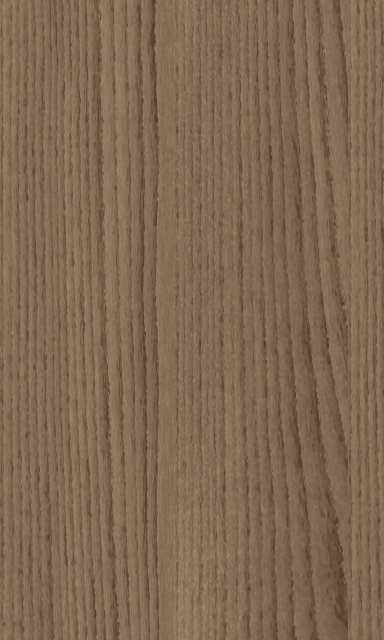
Write a WebGL 1 fragment shader that draws this texture.

```glsl
precision highp float;
// Brown ash veneer: three vertical planks with growth rings, pores and fine fibres.
uniform vec2 u_resolution;

const vec3 DARK_WOOD = vec3(0.345, 0.255, 0.180);
const vec3 LIGHT_WOOD = vec3(0.592, 0.490, 0.397);
const float PLANK_WIDTH = 0.453;
const float SEAM_SOFTNESS = 0.0015;
const float RING_DENSITY = 27.0;    // rings per plank width at its left edge
const float RING_WIDENING = 9.3;    // how quickly the rings spread to the right
const float RING_CONTRAST = 0.56;
const float FIBRE_CONTRAST = 0.34;
const float PORE_CONTRAST = 0.26;
const float SHADE_CONTRAST = 0.34;
const float BASE_TONE = 0.86;

float hash(vec2 p) {
  vec3 q = fract(vec3(p.xyx) * 0.1031);
  q += dot(q, q.yzx + 33.33);
  return fract((q.x + q.y) * q.z);
}

float noise(vec2 p) {
  vec2 i = floor(p), f = fract(p);
  f = f * f * (3.0 - 2.0 * f);
  return mix(mix(hash(i), hash(i + vec2(1.0, 0.0)), f.x),
             mix(hash(i + vec2(0.0, 1.0)), hash(i + vec2(1.0, 1.0)), f.x), f.y);
}

// Sideways bend of the grain: wavy on even planks, leaning on odd ones
float bendGrain(float u, float y, float leaning, float seed) {
  float depth = 1.66 - y;
  float wave = noise(vec2(u * 1.7 + seed, y * 3.2)) - 0.5;
  float ripple = noise(vec2(u * 5.0 + seed, y * 9.0)) - 0.5;
  float wavy = u - 0.16 * u * (1.0 - u) * depth + 0.13 * u * wave;
  float leant = u - 0.21 * u * u * depth + 0.025 * u * wave;
  return mix(wavy, leant, leaning) + 0.008 * u * ripple;
}

// Tone from 0 (dark) to 1 (light) of one plank
float plankTone(vec2 p, float index) {
  float leaning = mod(index, 2.0);
  float seed = leaning * 17.3 + 4.0;
  float u = p.x / PLANK_WIDTH - index;
  float v = bendGrain(u, p.y, leaning, seed);
  float wide = smoothstep(0.2, 0.75, u);

  // Rings: a slow darkening that ends in a crisp, finely frayed edge
  float frayed = noise(vec2(p.x * 290.0, p.y * 120.0)) - 0.5;
  float uneven = noise(vec2(v * 11.0 + seed, 2.0)) - 0.5;
  float phase = RING_DENSITY * v - RING_WIDENING * v * v + 0.9 * uneven
              + mix(0.24, 0.13, wide) * frayed;
  float ring = floor(phase);
  float t = phase - ring;
  float cut = 1.0 - smoothstep(mix(0.72, 0.85, wide), 1.0, t);
  float band = mix(pow(t, 1.5), 0.35 * t + 0.75 * pow(t, 4.0), wide) * cut;
  float strength = 0.65 + 0.55 * hash(vec2(ring, seed));
  strength *= 0.75 + 0.5 * noise(vec2(ring * 3.7, p.y * 5.0));
  strength *= mix(1.0, 1.45, wide) * mix(1.0, 0.82, leaning);
  float plain = (1.0 - leaning) * smoothstep(0.90, 0.95, u);
  band *= strength * (1.0 - plain);

  // Short pores gather inside the dark bands, fibres cover everything
  float grainX = p.x + (u - v) * -PLANK_WIDTH;
  float pore = smoothstep(0.55, 0.85, noise(vec2(grainX * 300.0, p.y * 45.0 + seed)));
  float fibre = noise(vec2(grainX * 300.0, p.y * 26.0 + seed)) * 0.5
              + noise(vec2(grainX * 308.0 + 9.0, p.y * 130.0)) * 0.5 - 0.5;
  float fleck = smoothstep(0.58, 0.88, noise(vec2(p.x * 290.0, p.y * 150.0)));

  // Broad shading across and along the plank
  float shade = 0.6 * noise(vec2(v * 6.0 + seed, p.y * 0.9))
              + 0.4 * noise(vec2(v * 15.0 + seed, p.y * 1.6)) - 0.5;
  float streak = (1.0 - leaning) * exp(-pow((u - 0.31) / 0.055, 2.0));
  float fall = leaning * wide * (1.0 - 0.35 * p.y);

  float tone = BASE_TONE - RING_CONTRAST * band;
  tone -= PORE_CONTRAST * pore * (0.15 + 0.85 * smoothstep(0.1, 0.5, band));
  tone += FIBRE_CONTRAST * fibre + SHADE_CONTRAST * shade;
  tone += 0.15 * fleck * leaning * (1.0 - wide);
  return tone - 0.13 * streak - 0.17 * plain - 0.13 * fall;
}

void main() {
  vec2 p = gl_FragCoord.xy / u_resolution.x;
  float tone = plankTone(p, 0.0);
  for (int i = 1; i < 3; i++) {
    float index = float(i);
    float side = p.x - index * PLANK_WIDTH;
    float cover = smoothstep(-SEAM_SOFTNESS, SEAM_SOFTNESS, side);
    tone = mix(tone, plankTone(p, index), cover);
  }
  gl_FragColor = vec4(mix(DARK_WOOD, LIGHT_WOOD, clamp(tone, 0.0, 1.08)), 1.0);
}
```
